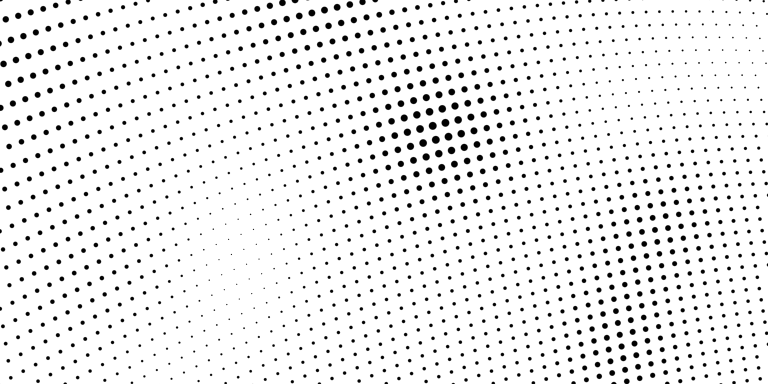
Reproduce this background procedurally as a WebGL 2 fragment shader.

```glsl
#version 300 es
precision highp float;

uniform vec2 u_resolution;
out vec4 fragColor;

// Lengths are in canvas heights
const vec3 PAPER = vec3(1.0);
const vec3 INK = vec3(0.005);
const vec2 GRID_ANCHOR = vec2(1.168, 0.644);
const vec2 GRID_DENSITY = vec2(28.7, 26.4);
const float COLUMN_LEAN = 0.22;
const float COLUMN_CURVE = 0.12;
const float ROW_RISE = 0.24;
const float ROW_CURVE = 0.17;
const float ROW_DROOP = 0.13;
const float ROW_FAN = 0.26;
const float ROW_SPREAD = 0.15;
const float BASE_RADIUS = 0.0044;
const float MIN_RADIUS = 0.0012;
const float MAX_RADIUS = 0.0104;

// Soft regions: centre xy, extent xy, and the radius each one adds
const int REGION_COUNT = 10;
const vec4 REGIONS[REGION_COUNT] = vec4[](
    vec4(1.14, 0.66, 0.19, 0.18),
    vec4(0.82, 1.02, 0.25, 0.20),
    vec4(0.00, 0.86, 0.26, 0.38),
    vec4(0.20, 0.28, 0.20, 0.20),
    vec4(1.72, 0.42, 0.15, 0.14),
    vec4(1.62, 0.10, 0.14, 0.22),
    vec4(0.62, 0.32, 0.16, 0.24),
    vec4(1.95, 0.86, 0.30, 0.18),
    vec4(1.60, 0.74, 0.14, 0.12),
    vec4(0.42, 0.03, 0.15, 0.15));
const float SWELL[REGION_COUNT] = float[](
    0.0058, 0.0047, 0.0040, 0.0014, 0.0028,
    0.0034, -0.0038, -0.0028, -0.0014, -0.0018);

// Curved grid coordinates: columns in x, rows in y
vec2 warpGrid(vec2 q) {
    float column = q.x + COLUMN_LEAN * q.y + 0.5 * COLUMN_CURVE * q.y * q.y;
    float bend = q.x * (-ROW_RISE + q.x * (ROW_CURVE / 2.0 + q.x * ROW_DROOP / 3.0));
    float row = q.y + bend + ROW_FAN * q.x * q.y - 0.5 * ROW_SPREAD * q.y * q.y;
    return GRID_DENSITY * vec2(column, row);
}

// Derivatives of warpGrid by x and by y
mat2 gridSlope(vec2 q) {
    float rowTilt = -ROW_RISE + q.x * (ROW_CURVE + q.x * ROW_DROOP) + ROW_FAN * q.y;
    vec2 byX = vec2(1.0, rowTilt);
    vec2 byY = vec2(COLUMN_LEAN + COLUMN_CURVE * q.y,
                    1.0 + ROW_FAN * q.x - ROW_SPREAD * q.y);
    return mat2(GRID_DENSITY * byX, GRID_DENSITY * byY);
}

float dotRadius(vec2 p) {
    float radius = BASE_RADIUS;
    for (int i = 0; i < REGION_COUNT; i++) {
        vec2 q = (p - REGIONS[i].xy) / REGIONS[i].zw;
        radius += SWELL[i] * exp(-dot(q, q));
    }
    return clamp(radius, MIN_RADIUS, MAX_RADIUS);
}

void main() {
    vec2 p = gl_FragCoord.xy / u_resolution.y;
    float pixel = 1.0 / u_resolution.y;
    vec2 q = p - GRID_ANCHOR;

    // Offset from the nearest dot, brought back to canvas units
    vec2 cell = fract(warpGrid(q) + 0.5) - 0.5;
    vec2 offset = inverse(gridSlope(q)) * cell;
    float edge = length(offset) - dotRadius(p - offset);

    float ink = 1.0 - smoothstep(-0.75 * pixel, 0.75 * pixel, edge);
    fragColor = vec4(mix(PAPER, INK, ink), 1.0);
}
```
